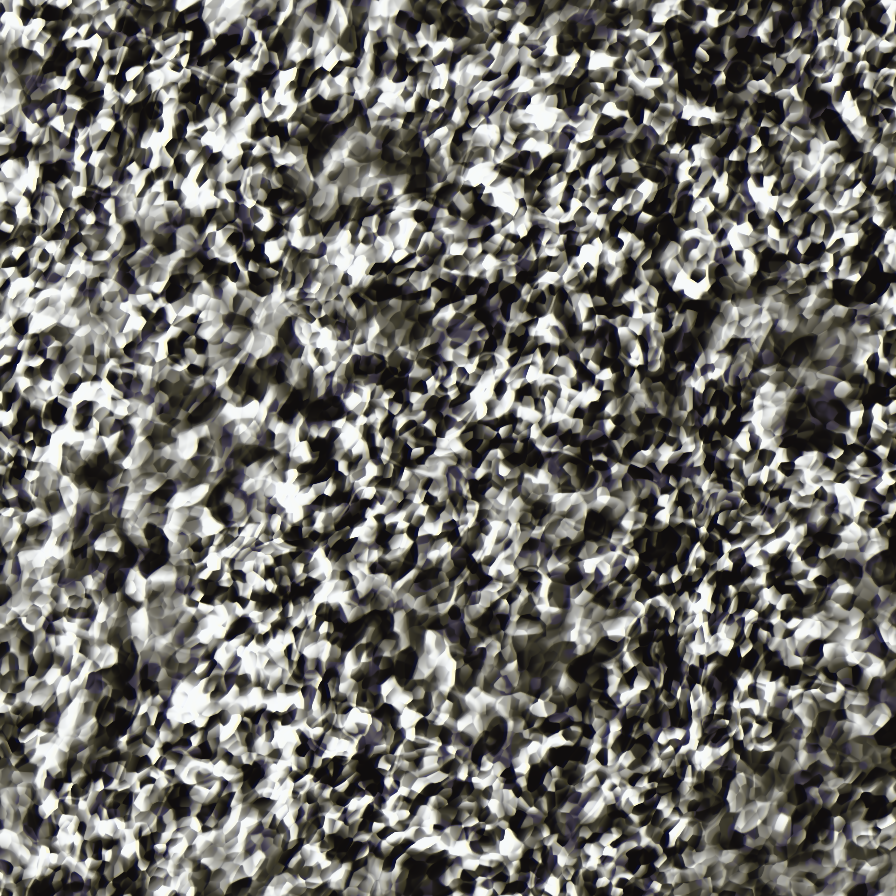
Reproduce this texture procedurally as a WebGL 1 fragment shader.

```glsl
precision highp float;
// Crumpled metal foil: three sizes of slanted, crisp Voronoi facets are
// summed with thin creases, then spread over a tone ramp from black to white.
// A small sideways shift of the blue light gives the coloured fringes.

uniform vec2 u_resolution;

const vec3 BLACK = vec3(0.06, 0.05, 0.05);
const vec3 OLIVE = vec3(0.23, 0.22, 0.17);
const vec3 GREY = vec3(0.43, 0.42, 0.38);
const vec3 SILVER = vec3(0.66, 0.66, 0.64);
const vec3 WHITE = vec3(0.97, 0.98, 0.98);
const vec3 DUSK_SHIFT = vec3(0.0, -0.01, 0.09);
const float SLANT = 1.1;
const float FRINGE_SHIFT = 0.004;

vec3 hash3(vec2 p) {
  vec3 q = fract(p.xyx * vec3(0.1031, 0.1030, 0.0973));
  q += dot(q, q.yxz + 33.33);
  return fract((q.xxy + q.yzz) * q.zyx);
}

float noise(vec2 p) {
  vec2 i = floor(p);
  vec2 f = fract(p);
  f = f * f * (3.0 - 2.0 * f);
  float low = mix(hash3(i).x, hash3(i + vec2(1.0, 0.0)).x, f.x);
  float high = mix(hash3(i + vec2(0.0, 1.0)).x, hash3(i + 1.0).x, f.x);
  return mix(low, high, f.y);
}

vec2 rotate(vec2 p, float angle) {
  float c = cos(angle);
  float s = sin(angle);
  return vec2(c * p.x + s * p.y, c * p.y - s * p.x);
}

// Blend of tilted facets, centred on zero; each has its own tone and shading.
float facets(vec2 p, float stretch, float sharpness, float seed) {
  vec2 cell = floor(p);
  float toneSum = 0.0;
  float weightSum = 0.00001;
  for (int y = -1; y <= 1; y++) {
    for (int x = -1; x <= 1; x++) {
      vec2 id = cell + vec2(float(x), float(y));
      vec3 site = hash3(id + seed);
      vec3 style = hash3(id + seed + 57.0);
      vec2 offset = p - id - 0.1 - 0.8 * site.xy;
      vec2 local = rotate(offset, (style.x - 0.5) * 2.8);
      float dist2 = local.x * local.x / stretch + local.y * local.y * stretch;
      float reach = 1.0 - smoothstep(0.75, 1.1, length(offset));
      float weight = exp(-sharpness * dist2) * reach;
      float tone = site.z - 0.5 + local.y * (style.y - 0.5) * 1.4;
      toneSum += weight * tone;
      weightSum += weight;
    }
  }
  return toneSum / weightSum;
}

// Bends the plane so that neighbouring folds lean in different directions.
vec2 crumple(vec2 p) {
  vec2 broad = vec2(noise(p * 7.0), noise(p * 7.0 + 31.7)) - 0.5;
  vec2 tight = vec2(noise(p * 26.0 + 9.1), noise(p * 26.0 + 74.3)) - 0.5;
  return p + 0.025 * broad + 0.006 * tight;
}

// Reflected light from 0 to 1.
float foilLight(vec2 p) {
  vec2 folded = rotate(crumple(p), SLANT) * vec2(0.82, 1.0) + 3.0;
  float detail = 0.45 + 0.8 * smoothstep(0.25, 0.6, noise(p * 11.0 + 17.0));
  float relief = 0.45 * facets(folded * 22.0, 1.9, 34.0, 11.0)
               + 0.95 * facets(folded * 43.0, 1.9, 24.0, 143.0)
               + 1.0 * detail * facets(folded * 90.0, 1.6, 14.0, 271.0);

  float contour = abs(noise(folded * 38.0 + 5.0) - 0.5);
  float crease = 1.0 - smoothstep(0.01, 0.1, contour);
  float trend = 0.55 * (0.5 - p.x) + 0.35 * (noise(p * 4.0 + 2.0) - 0.5);

  float level = relief / 0.4 + 0.6 * (crease * detail - 0.2) + trend;
  return pow(1.0 / (1.0 + exp(-1.55 * level)), 1.35);
}

vec3 toneRamp(float light) {
  vec3 color = mix(BLACK, OLIVE, smoothstep(0.0, 0.22, light));
  color = mix(color, GREY, smoothstep(0.2, 0.44, light));
  color = mix(color, SILVER, smoothstep(0.4, 0.68, light));
  return mix(color, WHITE, smoothstep(0.64, 0.92, light));
}

void main() {
  vec2 p = gl_FragCoord.xy / min(u_resolution.x, u_resolution.y);
  float light = foilLight(p);
  float shifted = foilLight(p + vec2(FRINGE_SHIFT, 0.0));
  vec3 color = toneRamp(light);

  // Bluish patches in the shadows, then blue and yellow edge fringes.
  float shadow = smoothstep(0.06, 0.18, light) * (1.0 - smoothstep(0.28, 0.45, light));
  float patches = smoothstep(0.63, 0.74, noise(p * 55.0 + 40.0));
  color += DUSK_SHIFT * shadow * patches;
  color += vec3(-0.03, 0.0, 0.18) * (shifted - light);

  gl_FragColor = vec4(clamp(color, 0.0, 1.0), 1.0);
}
```
